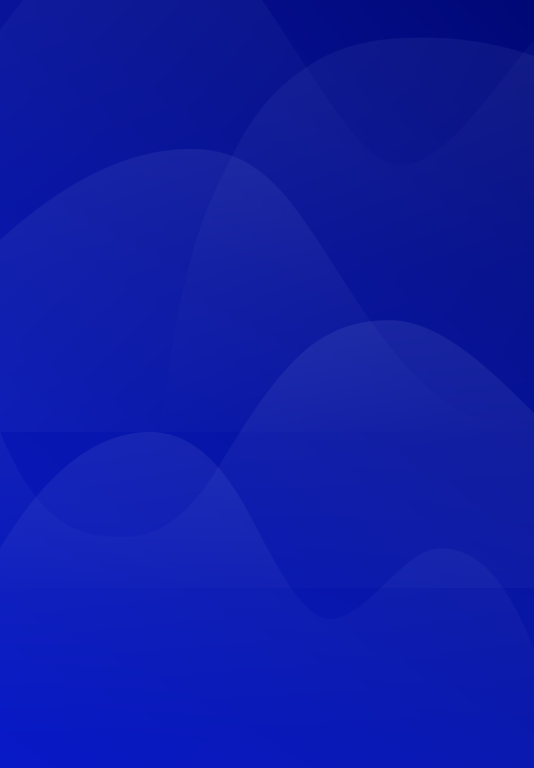
Reproduce this background procedurally as a Shadertoy shader.

```glsl
// Base gradient, one colour per corner
const vec3 BOTTOM_LEFT  = vec3(0.030, 0.100, 0.780);
const vec3 BOTTOM_RIGHT = vec3(0.040, 0.100, 0.690);
const vec3 TOP_LEFT     = vec3(0.030, 0.075, 0.600);
const vec3 TOP_RIGHT    = vec3(0.000, 0.030, 0.460);

// Veil laid over the base by every wave
const vec3 VEIL = vec3(0.75, 0.82, 1.0);

// Wave knots: position x, height y, slope
const vec3 SKY_WAVE[6] = vec3[6](
    vec3(0.0, 0.961, 0.94), vec3(0.243, 1.098, 0.0), vec3(0.491, 1.0, -1.04),
    vec3(0.581, 0.905, -1.04), vec3(0.749, 0.785, 0.0), vec3(1.0, 0.948, 0.83));
const vec3 RIGHT_DOME[6] = vec3[6](
    vec3(0.290, 0.401, 4.87), vec3(0.328, 0.570, 3.82), vec3(0.434, 0.796, 1.42),
    vec3(0.571, 0.911, 0.48), vec3(0.796, 0.951, 0.0), vec3(1.0, 0.927, -0.24));
const vec3 LEFT_HILL[6] = vec3[6](
    vec3(0.0, 0.6875, 0.63), vec3(0.356, 0.806, 0.0), vec3(0.524, 0.753, -0.765),
    vec3(0.693, 0.583, -0.97), vec3(0.918, 0.452, -0.07), vec3(1.0, 0.447, -0.03));
const vec3 MIDDLE_WAVE[6] = vec3[6](
    vec3(0.0, 0.4375, -1.67), vec3(0.234, 0.301, 0.0), vec3(0.408, 0.391, 1.15),
    vec3(0.562, 0.538, 0.64), vec3(0.730, 0.583, 0.0), vec3(1.0, 0.462, -0.70));
const vec3 FRONT_WAVE[6] = vec3[6](
    vec3(0.0, 0.286, 1.15), vec3(0.281, 0.4375, 0.0), vec3(0.468, 0.329, -1.32),
    vec3(0.618, 0.194, 0.0), vec3(0.824, 0.286, 0.0), vec3(1.0, 0.154, -1.8));

// Cubic Hermite segment between two knots
float segmentHeight(float x, vec3 a, vec3 b) {
    float width = b.x - a.x;
    float t = clamp((x - a.x) / width, 0.0, 1.0);
    float s = 1.0 - t;
    return mix(a.y, b.y, t * t * (3.0 - 2.0 * t))
         + width * t * s * (a.z * s - b.z * t);
}

float waveHeight(float x, vec3 knots[6]) {
    float height = segmentHeight(x, knots[0], knots[1]);
    for (int i = 1; i < 5; i++) {
        if (x >= knots[i].x) height = segmentHeight(x, knots[i], knots[i + 1]);
    }
    return height;
}

// Antialiased mask of the positive side
float coverage(float d) {
    return clamp(d / max(fwidth(d), 1e-5) + 0.5, 0.0, 1.0);
}

// Veil strongest at the crest; remnant holds its left and right strength at the base
void addWave(inout vec3 color, vec2 uv, vec3 knots[6],
             float crest, float base, float strength, vec2 remnant) {
    float body = coverage(waveHeight(uv.x, knots) - uv.y) * coverage(uv.y - base);
    float rise = clamp((uv.y - base) / (crest - base), 0.0, 1.0);
    float alpha = mix(mix(remnant.x, remnant.y, uv.x), strength, rise);
    color = mix(color, VEIL, body * alpha);
}

void mainImage(out vec4 fragColor, in vec2 fragCoord) {
    vec2 uv = fragCoord / iResolution.xy;

    vec3 color = mix(mix(BOTTOM_LEFT, BOTTOM_RIGHT, uv.x),
                     mix(TOP_LEFT, TOP_RIGHT, uv.x), uv.y);

    // Back to front
    addWave(color, uv, SKY_WAVE,    1.100, 0.6500, 0.055, vec2(0.0));
    addWave(color, uv, RIGHT_DOME,  0.951, 0.4400, 0.060, vec2(0.0));
    addWave(color, uv, LEFT_HILL,   0.806, 0.4375, 0.075, vec2(0.035, 0.0));
    addWave(color, uv, MIDDLE_WAVE, 0.583, 0.2344, 0.090, vec2(0.004, 0.032));
    addWave(color, uv, FRONT_WAVE,  0.4375, 0.0400, 0.085, vec2(0.0));

    fragColor = vec4(color, 1.0);
}
```
